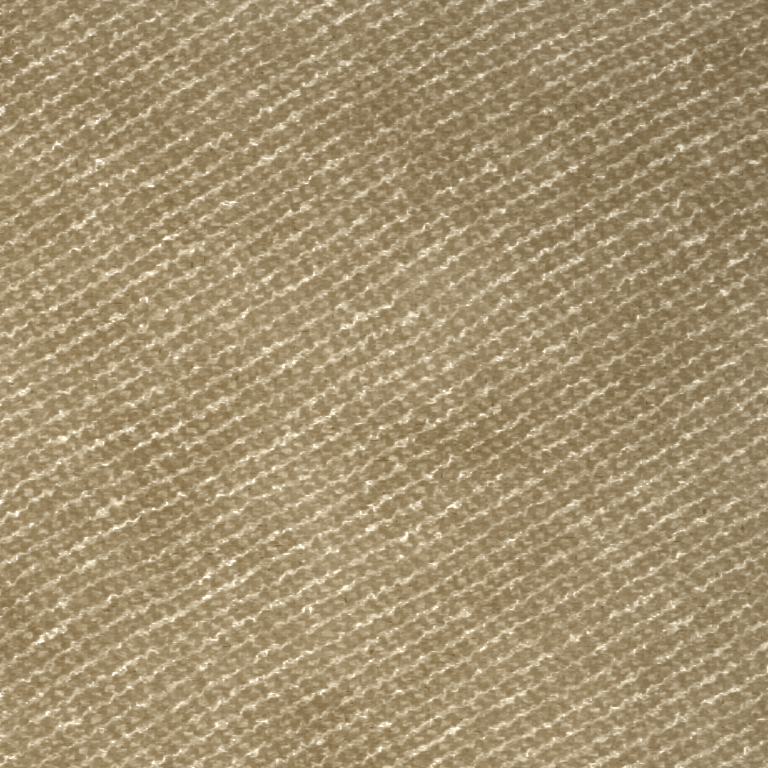
Give the GLSL for this texture, as a Shadertoy shader.

```glsl
#define ROWS 33.0        // diagonal ribs down the canvas
#define COLUMNS 19.0     // diagonal ribs across the canvas
#define STITCHES 57.0    // stitches across the canvas
#define RIB_WIDTH 0.165  // as a share of the rib spacing
#define DASH_WIDTH 0.11
#define WOBBLE 0.06
#define GRAIN 0.72
#define SHADE vec3(0.555, 0.475, 0.335)
#define LIGHT vec3(0.93, 0.88, 0.77)

const float TAU = 6.2831853;

float hash(vec2 p) {
    vec3 q = fract(vec3(p.xyx) * 0.1031);
    q += dot(q, q.yzx + 33.33);
    return fract((q.x + q.y) * q.z);
}

float noise(vec2 p) {
    vec2 cell = floor(p), f = fract(p);
    f = f * f * (3.0 - 2.0 * f);
    float low = mix(hash(cell), hash(cell + vec2(1, 0)), f.x);
    float high = mix(hash(cell + vec2(0, 1)), hash(cell + vec2(1, 1)), f.x);
    return mix(low, high, f.y);
}

float bell(float x, float width) {
    x /= width;
    return exp(-x * x);
}

void mainImage(out vec4 fragColor, in vec2 fragCoord) {
    vec2 p = fragCoord / iResolution.xy;

    // Uneven pull of the cloth, then the ragged path of single threads
    float pull = 0.9 * noise(p * 2.5 + 7.0) + 0.3 * noise(p * 9.0 + 3.0);
    float ragged = 0.20 * (noise(p * vec2(75.0, 95.0)) - 0.5)
                 + 0.24 * (noise(p * vec2(180.0, 260.0) + 40.0) - 0.5);
    float stitch = p.x * STITCHES + 0.6 * noise(p * vec2(14.0, 40.0));
    float phase = p.y * ROWS - p.x * COLUMNS + pull;

    // Raised ribs climb in small steps, one for each stitch
    float stepped = phase + ragged + WOBBLE * sin(TAU * stitch);
    float ribOffset = fract(stepped + 0.5) - 0.5;
    float ribStrength = mix(0.35, 1.15, noise(p * vec2(60.0, 90.0) + 11.0));
    float rib = bell(ribOffset, RIB_WIDTH) * ribStrength;

    // Short, nearly level dashes lie in the grooves
    float along = fract(stitch) - 0.5;
    float groove = fract(phase + 0.6 * ragged) - 0.5;
    float across = groove + 0.8 * along * COLUMNS / STITCHES;
    float dash = bell(across, DASH_WIDTH) * (1.0 - smoothstep(0.26, 0.48, abs(along)));
    dash *= 0.25 + noise(p * vec2(75.0, 130.0) + 23.0);

    // Fibres, bright glints on the ribs and a few dark specks
    float fibre = 0.5 * noise(p * vec2(125.0, 290.0) + 5.0)
                + 0.5 * noise(p * vec2(260.0, 430.0) + 17.0) - 0.5;
    float glint = smoothstep(0.66, 0.92, noise(p * vec2(230.0, 330.0) + 61.0));
    float speck = smoothstep(0.92, 0.99, noise(p * vec2(120.0, 190.0) + 83.0));

    float tone = 0.03 + 0.72 * rib + 0.42 * dash;
    tone += GRAIN * fibre * (0.45 + 0.9 * rib + 0.5 * dash);
    tone += glint * (0.10 + 0.55 * rib) - 0.3 * speck * (1.0 - rib);

    // Broad patches of lighter and darker cloth
    tone += 0.16 * (noise(p * 5.0 + 31.0) - 0.5) + 0.12 * (noise(p * 14.0 + 51.0) - 0.5);
    vec3 color = mix(SHADE, LIGHT, clamp(tone, -0.2, 1.2));

    // Cool glints to the left, softer light toward the upper right
    color += vec3(-0.01, 0.0, 0.06) * glint * rib * (1.0 - p.x);
    color *= 1.03 - 0.15 * smoothstep(0.5, 1.4, length(p * vec2(1.0, 0.9)));
    fragColor = vec4(clamp(color, 0.0, 1.0), 1.0);
}
```
